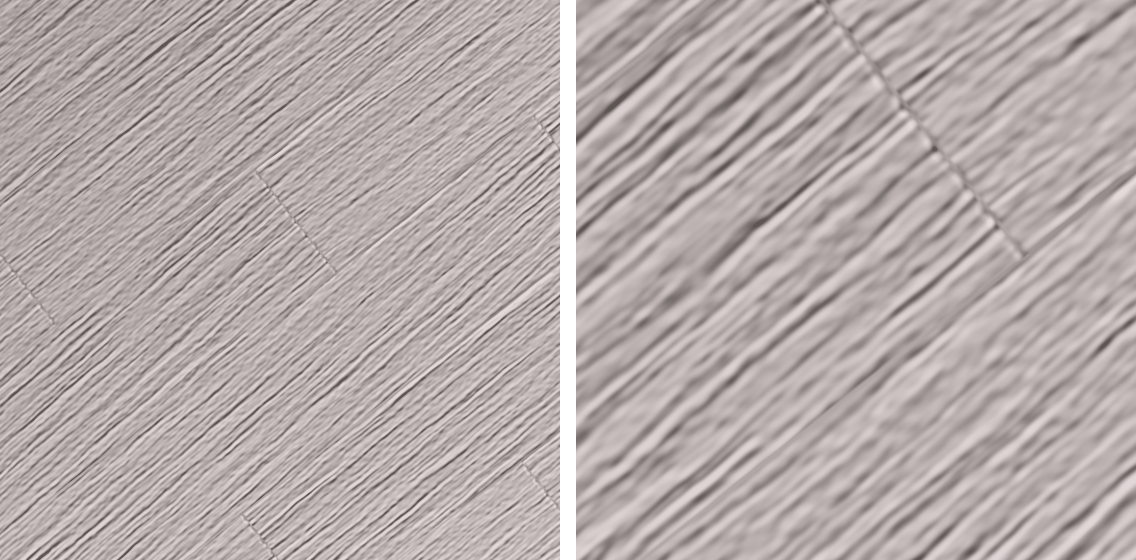
Left: the whole. Right: its middle third, enlarged.
A WebGL 1 fragment shader for this texture:

```glsl
precision highp float;
// Pale wood planks laid on the diagonal, with embossed grain running along them.
// Stretched cellular bumps form a height field; its slope toward the light
// gives the bright and dark streaks. Staggered joints separate the planks.

uniform vec2 u_resolution;

const float GRAIN_ANGLE = 0.67;
const float PLANK_WIDTH = 0.235;
const float PLANK_LENGTH = 1.3;
const float ROW_SHIFT = 0.45;
const vec2 FIRST_JOINT = vec2(0.79, 0.03);
const vec3 GROOVE_COLOR = vec3(0.47, 0.44, 0.43);
const vec3 RIDGE_COLOR = vec3(0.84, 0.80, 0.80);

vec3 hash3(vec2 p) {
  vec3 k = vec3(dot(p, vec2(127.1, 311.7)),
                dot(p, vec2(269.5, 183.3)),
                dot(p, vec2(419.2, 371.9)));
  return fract(sin(k) * 43758.545);
}

// Cellular noise: one smooth bump of random sign and height per cell.
float cellBumps(vec2 p) {
  vec2 cell = floor(p);
  vec2 local = p - cell;
  float sum = 0.0;
  for (int y = -1; y <= 1; y++) {
    for (int x = -1; x <= 1; x++) {
      vec2 offset = vec2(float(x), float(y));
      vec3 rnd = hash3(cell + offset);
      vec2 d = offset + rnd.xy - local;
      float fall = max(0.0, 1.0 - dot(d, d));
      sum += (rnd.z * 2.0 - 1.0) * fall * fall * fall;
    }
  }
  return sum;
}

// Layered sines, roughly -1 to 1, for slow changes over the floor.
float slowWaves(vec2 p) {
  return 0.5 * sin(p.x * 1.3 + p.y * 2.1 + 0.7)
       + 0.3 * sin(p.x * 2.9 - p.y * 4.3 + 2.0)
       + 0.2 * sin(p.x * 5.7 + p.y * 7.9);
}

// Gentle sideways wander of the fibres.
float fibreWander(vec2 p) {
  return 0.0009 * sin(p.x * 37.0 + p.y * 61.0)
       + 0.0004 * sin(p.x * 103.0 - p.y * 89.0 + 1.5);
}

// Each layer is divided by its cross frequency, so all slopes are comparable.
float woodHeight(vec2 p, float streaks) {
  vec2 q = vec2(p.x, p.y + fibreWander(p));
  float longGrain = cellBumps(q * vec2(4.8, 160.0)) / 160.0;
  float shortGrain = cellBumps(q * vec2(15.0, 205.0) + 37.0) / 205.0;
  float roughness = cellBumps(p * vec2(95.0, 160.0) + 71.0) / 160.0;
  return streaks * longGrain + 0.7 * shortGrain + 0.5 * roughness;
}

// Dark line with a lit lip on its lower side.
float jointShade(float d, float width) {
  float groove = d / width;
  float lip = (d + 1.9 * width) / width;
  return 0.65 * exp(-lip * lip) - exp(-groove * groove);
}

void main() {
  vec2 uv = gl_FragCoord.xy / min(u_resolution.x, u_resolution.y);
  float c = cos(GRAIN_ANGLE);
  float s = sin(GRAIN_ANGLE);
  vec2 board = vec2(c * uv.x + s * uv.y, c * uv.y - s * uv.x);

  // Plank layout
  float rowPos = (board.y - FIRST_JOINT.y) / PLANK_WIDTH;
  float row = floor(rowPos);
  float endPos = (board.x - FIRST_JOINT.x + ROW_SHIFT * row) / PLANK_LENGTH;
  vec3 plankRnd = hash3(vec2(floor(endPos), row) + 5.0);
  float sideDist = (rowPos - floor(rowPos + 0.5)) * PLANK_WIDTH;
  float endDist = (endPos - floor(endPos + 0.5)) * PLANK_LENGTH;

  // Relief lit from above, fading out at the plank edges
  float tilt = (plankRnd.x - 0.5) * 0.06 - 0.015;
  vec2 grain = board + vec2(0.0, tilt * board.x) + plankRnd.yz * 2.0;
  float streaks = 1.05 + 0.4 * slowWaves(board * 1.8 + plankRnd.xy * 4.0);
  vec2 lightStep = vec2(0.0004, 0.0013);
  float slope = (woodHeight(grain + lightStep, streaks)
               - woodHeight(grain - lightStep, streaks)) / (2.0 * lightStep.y);
  slope *= smoothstep(0.0, 0.0025, min(abs(sideDist), abs(endDist)));
  float relief = slope - 0.15 * (slope * slope - 1.0);

  // Joints, worn unevenly along their length
  float sideWear = 0.08 + 0.42 * max(0.0, sin((board.x - 0.7) * 5.0));
  float endWear = 0.26 + 0.14 * sin(board.y * 230.0);
  float endWobble = 0.001 * sin(board.y * 310.0 + 2.0 * sin(board.y * 90.0));
  float joints = sideWear * jointShade(sideDist, 0.0026)
               + endWear * jointShade(endDist + endWobble, 0.0024);

  // Broad light, brighter toward the lower right
  float glow = 0.12 * (uv.x - uv.y) + 0.03 * slowWaves(uv * 2.0)
             + 0.04 * (plankRnd.z - 0.5);

  float tone = 0.64 + 0.255 * relief + joints + glow;
  tone = clamp(tone, -0.3, 1.15);
  gl_FragColor = vec4(mix(GROOVE_COLOR, RIDGE_COLOR, tone), 1.0);
}
```
